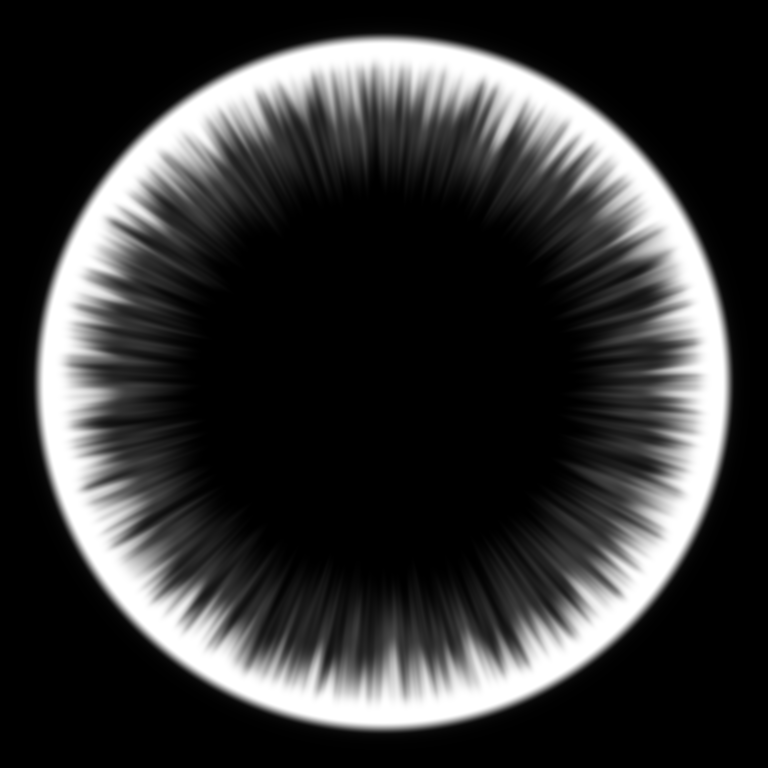
Reproduce this background procedurally as a WebGL 1 fragment shader.

```glsl
precision highp float;
// A glowing white ring on black, with fine streaks fading inward like an iris.

uniform vec2 u_resolution;

const float TAU = 6.283185;
const vec2 CENTER = vec2(0.4993, 0.5010);

// Radii, as fractions of the canvas
const vec2 OUTER_EDGE = vec2(0.441, 0.458);
const vec2 RIM_FADE = vec2(0.341, 0.431);
const vec2 HAZE_FADE = vec2(0.242, 0.352);
const float HALO_RADIUS = 0.450;
const float HALO_WIDTH = 0.007;

// Brightness and streak strength
const float HAZE_LEVEL = 0.19;
const float HALO_LEVEL = 0.10;
const float STREAK_REACH = 0.020;
const float STREAK_CONTRAST = 0.65;

// Streak cells around the ring (whole numbers) and along the radius
const vec2 BROAD_CELLS = vec2(64.0, 5.0);
const vec2 MEDIUM_CELLS = vec2(137.0, 7.0);
const vec2 FINE_CELLS = vec2(251.0, 10.0);

vec2 gradientAt(vec2 cell) {
  float h = fract(sin(dot(cell, vec2(127.1, 311.7))) * 43758.5);
  return vec2(cos(TAU * h), sin(TAU * h));
}

// Gradient noise that wraps after "period" cells along x
float wrappedNoise(vec2 p, float period) {
  vec2 cell = floor(p);
  vec2 f = p - cell;
  vec2 w = f * f * f * (f * (f * 6.0 - 15.0) + 10.0);
  float x0 = mod(cell.x, period);
  float x1 = mod(cell.x + 1.0, period);
  float a = dot(gradientAt(vec2(x0, cell.y)), f);
  float b = dot(gradientAt(vec2(x1, cell.y)), f - vec2(1.0, 0.0));
  float c = dot(gradientAt(vec2(x0, cell.y + 1.0)), f - vec2(0.0, 1.0));
  float d = dot(gradientAt(vec2(x1, cell.y + 1.0)), f - vec2(1.0, 1.0));
  return 1.5 * mix(mix(a, b, w.x), mix(c, d, w.x), w.y);
}

// Layered radial streaks, roughly from -1 to 1
float streaks(float turn, float radius) {
  vec2 polar = vec2(turn, radius);
  return 0.45 * wrappedNoise(polar * BROAD_CELLS, BROAD_CELLS.x)
       + 0.75 * wrappedNoise(polar * MEDIUM_CELLS, MEDIUM_CELLS.x)
       + 0.50 * wrappedNoise(polar * FINE_CELLS, FINE_CELLS.x);
}

void main() {
  float size = min(u_resolution.x, u_resolution.y);
  vec2 p = (gl_FragCoord.xy - CENTER * u_resolution) / size;
  float radius = length(p);
  float turn = atan(p.y, p.x + 1e-6) / TAU + 0.5;
  float streak = streaks(turn, radius);

  // Inner glow: streaks push its edge in and out and vary its brightness
  float shifted = radius + STREAK_REACH * streak;
  float rim = smoothstep(RIM_FADE.x, RIM_FADE.y, shifted);
  float haze = smoothstep(HAZE_FADE.x, HAZE_FADE.y, shifted);
  float glow = mix(HAZE_LEVEL * haze, 1.0, rim);
  glow *= 1.0 + STREAK_CONTRAST * streak * (1.0 - rim);

  // Solid white band beneath the outer edge
  glow = mix(glow, 1.0, smoothstep(0.405, 0.432, radius));

  // Soft outer edge and faint halo
  float disc = 1.0 - smoothstep(OUTER_EDGE.x, OUTER_EDGE.y, radius);
  float halo = HALO_LEVEL * exp(-max(radius - HALO_RADIUS, 0.0) / HALO_WIDTH);
  float light = glow * disc + halo * (1.0 - disc);

  gl_FragColor = vec4(vec3(clamp(light, 0.0, 1.0)), 1.0);
}
```
